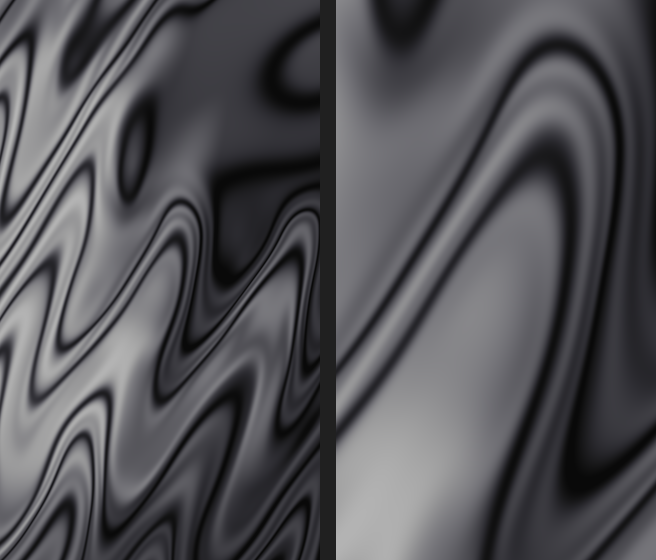
Left: the whole. Right: its middle third, enlarged.
Give the GLSL for this background, as a Shadertoy shader.

```glsl
// Dark satin-like marbling: level bands are sheared into leaning folds,
// pinched on the fold limbs, and wrapped round a calm basin at upper right.
// Soft creases cut the bands; a pale sheen lights the left side.

const float PI = 3.14159265;

float hash(vec2 cell) {
    vec3 h = fract(cell.xyx * vec3(0.1031, 0.1030, 0.0973));
    h += dot(h, h.yzx + 33.33);
    return fract((h.x + h.y) * h.z);
}

// Smooth value noise, 0 to 1
float noise(vec2 p) {
    vec2 i = floor(p), f = p - i;
    vec2 u = f * f * f * (f * (f * 6.0 - 15.0) + 10.0);
    vec2 e = vec2(0.0, 1.0);
    return mix(mix(hash(i), hash(i + e.yx), u.x),
               mix(hash(i + e.xy), hash(i + e.yy), u.x), u.y);
}

// Noise centred on zero, -1 to 1
float sway(vec2 p) {
    return 2.0 * noise(p) - 1.0;
}

// Coordinate across the folds, whose axes lean to the right
float foldAcross(vec2 p, float lean) {
    return p.x - lean * p.y + 0.028 * sway(p * 4.5 + 3.7);
}

// Height by which a fold lifts the bands
float foldLift(vec2 p, float across, float period) {
    float height = 0.15 + 0.045 * sway(p * 3.0 + 11.3);
    return height * cos(2.0 * PI * (across + 0.15) / period);
}

// Distance from the centre of a tilted oval
float ovalRadius(vec2 p, vec2 centre) {
    vec2 d = p - centre;
    return length(vec2(0.75 * d.x, d.y - 0.35 * d.x));
}

// Soft dark line at every whole value of the band phase
float crease(float phase, float sharpness) {
    float s = sin(PI * phase);
    return exp(-sharpness * s * s);
}

// Near-neutral grey, cooler in the middle tones
vec3 satinColor(float tone) {
    float cool = smoothstep(0.03, 0.2, tone) * (1.0 - smoothstep(0.4, 0.68, tone));
    return vec3(tone) + cool * vec3(0.0, -0.002, 0.02);
}

void mainImage(out vec4 fragColor, in vec2 fragCoord) {
    vec2 p = fragCoord / iResolution.y;

    // Folded band level, blended into the oval basin
    float across = foldAcross(p, 0.45);
    float lift = foldLift(p, across, 0.21);
    float radius = ovalRadius(p, vec2(0.58, 0.9));
    float basin = 1.0 - smoothstep(0.18, 0.3, radius);
    float level = mix(p.y - lift, 0.88 - radius, basin);

    // Uneven spacing of the bands
    float phase = level * 6.0 + 0.7 * sway(vec2(level * 5.0, across * 3.0))
                + 0.35 * sway(p * 5.0 + 21.0);

    // Pale sheen on the left, reaching into the fold crests
    float reach = p.x - 0.45 * lift + 0.07 * sway(p * 3.5 + 7.0);
    float sheen = 1.0 - smoothstep(0.07, 0.33, reach);
    sheen *= 0.45 + 0.55 * smoothstep(0.02, 0.3, p.y);
    sheen *= 1.0 - 0.4 * smoothstep(0.8, 1.0, p.y);

    // Single lighter bands elsewhere
    float bandTone = noise(vec2(phase * 1.1 + 5.0, across * 4.0));
    float streak = smoothstep(0.58, 0.9, bandTone) * (1.0 - 0.8 * basin);
    float light = mix(0.27, 0.71, sheen) + 0.3 * streak * (1.0 - sheen);

    // Creases and finer ripples, faded where too narrow to resolve
    float visible = 1.0 - smoothstep(0.25, 0.6, fwidth(phase));
    float depth = mix(0.84, 0.66, sheen * noise(p * 4.0 + 15.0));
    float ripple = 0.5 + 0.5 * cos(2.0 * PI * (phase * 1.7 + sway(p * 4.0 + 31.0)));
    float shade = 1.0 - depth * visible * crease(phase, 4.5);
    shade *= 1.0 - mix(0.36, 0.16, sheen) * visible * (1.0 - basin) * ripple;

    // Broad dim patches
    float patches = mix(0.75, 1.1, noise(p * 5.0 + 43.0));
    float tone = light * shade * mix(patches, 1.0, sheen);

    fragColor = vec4(satinColor(clamp(tone, 0.035, 0.72)), 1.0);
}
```
